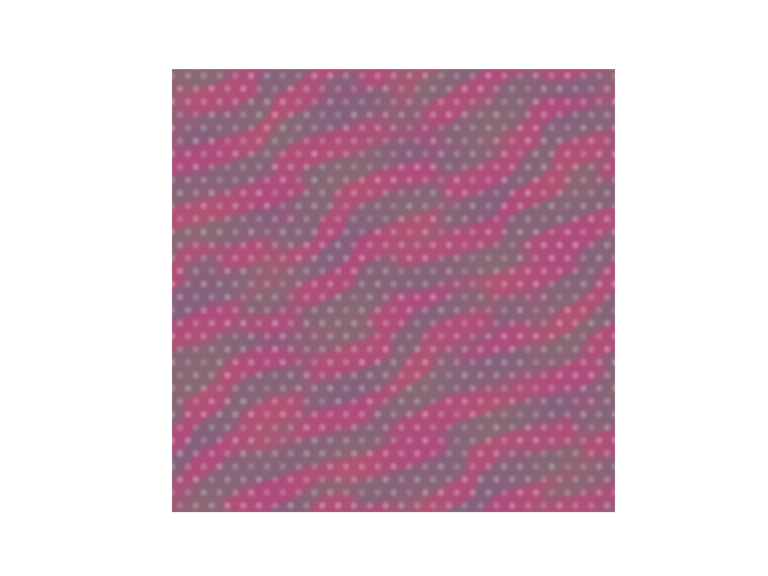
A Shadertoy shader for this pattern:

```glsl
const float TAU = 6.2831853;

float hash(vec2 cell) {
    return fract(sin(dot(cell, vec2(12.99, 78.23))) * 4375.85);
}

// Sine with whole-number frequencies, so it wraps over the unit square
float wave(vec2 uv, vec2 cycles, float phase) {
    return sin(TAU * (dot(uv, cycles) + phase));
}

// Rising wavy bands; two close frequencies beat to make forks
float bands(vec2 uv) {
    float warp = 0.17 * wave(uv, vec2(2, 1), 0.15)
               + 0.13 * wave(uv, vec2(3, -2), 0.62)
               + 0.08 * wave(uv, vec2(1, 4), 0.37)
               + 0.05 * wave(uv, vec2(5, 3), 0.81);
    float stripes = wave(uv, vec2(-3, 7), warp + 0.7)
                  + 0.5 * wave(uv, vec2(-2, 9), 0.3 - 1.3 * warp)
                  + 0.35 * wave(uv, vec2(-5, 6), 0.1 + warp);
    return smoothstep(-0.85, 1.0, stripes);
}

// Staggered soft dots: x is coverage, y is a random value per dot
vec2 dots(vec2 uv) {
    vec2 grid = uv * vec2(28, 34);
    grid.x += 0.5 * mod(floor(grid.y), 2.0);
    vec2 cell = mod(floor(grid), vec2(28, 34));
    vec2 offset = fract(grid) - 0.5;
    float coverage = smoothstep(0.43, 0.02, length(offset * vec2(1.2, 0.95)));
    return vec2(coverage, hash(cell));
}

void mainImage(out vec4 fragColor, in vec2 fragCoord) {
    // Square swatch on a white ground
    float side = 0.769 * iResolution.y;
    vec2 uv = (fragCoord - vec2(0.224, 0.111) * iResolution.xy) / side;
    vec2 edge = abs(uv - 0.5) - 0.5;
    float inside = 1.0 - smoothstep(-0.75, 0.75, max(edge.x, edge.y) * side);

    // Grey-mauve cloth with pink bands
    float pink = bands(uv);
    vec3 cloth = mix(vec3(0.53, 0.395, 0.475), vec3(0.685, 0.315, 0.475), pink);

    // Slow drift between purple and olive tints
    float drift = wave(uv, vec2(2, 3), 0.2) + wave(uv, vec2(-4, 3), 0.55);
    cloth += 0.009 * drift * vec3(0.3, 1.0, -1.3);

    // Pale dots, uneven in strength
    vec2 dot = dots(uv);
    vec3 dotColor = mix(vec3(0.67, 0.57, 0.60), vec3(0.82, 0.52, 0.63), pink);
    cloth = mix(cloth, dotColor, dot.x * mix(0.55, 0.95, dot.y));

    fragColor = vec4(mix(vec3(1), cloth, inside), 1.0);
}
```
